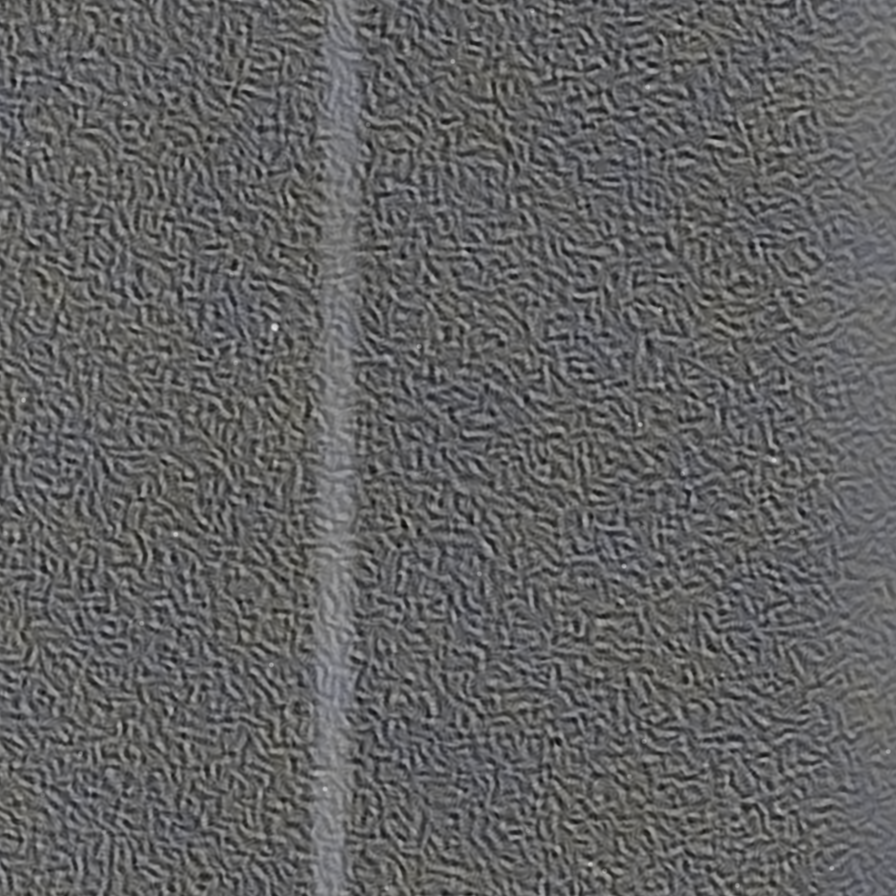
Reproduce this texture procedurally as a three.js fragment shader.

```glsl
// Grey pebbled plastic with a soft pale vertical crease and a hazy right edge.
// The wormy grain is a sum of short wave packets scattered over jittered cells;
// layered sines add slow shifts of tone and tint.

varying vec2 vUv;

const float TAU = 6.2831853;
const float GRAIN_CELLS = 58.0;     // packet cells across the canvas
const float GRAIN_WAVES = 1.3;      // waves per cell
const float GRAIN_CONTRAST = 0.145;
const float FINE_CONTRAST = 0.035;
const float BASE_GREY = 0.376;
const float CREASE_HALF_WIDTH = 0.021;
const float CREASE_LIFT = 0.115;
const float HAZE_LIFT = 0.055;
const float SPECK_CELLS = 48.0;
const vec2 BRIGHT_SPECK = vec2(0.307, 0.635);
const vec3 WARM_TINT = vec3(0.010, 0.006, -0.016);

vec4 hash4(vec2 p) {
  vec4 q = fract(p.xyxy * vec4(0.1031, 0.1030, 0.0973, 0.1099));
  q += dot(q, q.wzxy + 33.33);
  return fract((q.xxyz + q.yzzw) * q.zywx);
}

// Slow, smooth variation, roughly -1 to 1
float layeredSines(vec2 p) {
  float sum = 0.0;
  float weight = 0.5;
  for (int i = 0; i < 4; i++) {
    sum += weight * sin(p.x + 1.7 * sin(p.y * 0.8)) * cos(p.y - 1.3 * sin(p.x * 0.7));
    p = mat2(1.2, 1.4, -1.4, 1.2) * p + 2.3;
    weight *= 0.7;
  }
  return sum;
}

// Two oriented wave packets per cell, summed over the neighbouring cells
float wormGrain(vec2 p, float angle, float spread) {
  vec2 cell = floor(p);
  float sum = 0.0;
  for (int j = -1; j <= 1; j++) {
    for (int i = -1; i <= 1; i++) {
      for (int k = 0; k < 2; k++) {
        vec2 id = cell + vec2(float(i), float(j));
        vec4 h = hash4(id + 71.0 * float(k) + 13.0);
        vec2 d = p - id - h.xy;
        float window = max(1.0 - dot(d, d), 0.0);
        float turn = angle + spread * (2.0 * h.z - 1.0);
        float waves = GRAIN_WAVES * mix(0.82, 1.2, fract(h.w * 7.0 + h.x));
        float phase = TAU * (waves * dot(d, vec2(cos(turn), sin(turn))) + h.w);
        sum += window * window * window * cos(phase);
      }
    }
  }
  return sum;
}

// Sparse round glints
float specks(vec2 uv) {
  vec2 p = uv * SPECK_CELLS;
  vec4 h = hash4(floor(p) + 211.0);
  float d = length(fract(p) - mix(vec2(0.25), vec2(0.75), h.xy));
  return step(0.965, h.z) * (1.0 - smoothstep(0.05, 0.19, d)) * h.w;
}

void main() {
  vec2 uv = vUv;
  float haze = smoothstep(0.86, 1.0, uv.x);

  // Crease, leaning slightly and ragged along its sides
  float center = 0.367 + 0.021 * uv.y - 0.006 * uv.y * uv.y;
  float ragged = 0.0025 * layeredSines(uv * vec2(30.0, 55.0));
  float offset = uv.x - center + ragged;
  float crease = 1.0 - smoothstep(0.45, 1.35, abs(offset) / CREASE_HALF_WIDTH);
  float creaseGlow = mix(1.1, 0.82, smoothstep(0.3, 0.7, uv.y));
  float creaseShade = exp(-pow((offset - 0.036) / 0.014, 2.0));

  // Grain, turning flatter towards the right
  vec2 warp = 0.0025 * vec2(layeredSines(uv * 41.0), layeredSines(uv.yx * 37.0 + 5.0));
  float angle = mix(0.65, 1.05, smoothstep(0.2, 0.9, uv.x)) + 0.35 * haze;
  float worms = wormGrain((uv + warp) * GRAIN_CELLS, angle, 1.0);
  worms *= 1.12 * inversesqrt(1.0 + 0.2 * worms * worms);
  float fine = wormGrain(uv * GRAIN_CELLS * 1.9 + 37.0, angle, 1.5);
  float relief = GRAIN_CONTRAST * worms + FINE_CONTRAST * fine;
  relief *= (1.0 - 0.42 * crease) * (1.0 - 0.55 * haze);

  // Tone
  float grey = BASE_GREY + relief;
  grey += 0.012 * layeredSines(uv * 9.0 + 1.0);
  grey += 0.012 * (1.0 - smoothstep(0.0, 0.3, uv.x));
  grey += CREASE_LIFT * crease * creaseGlow - 0.018 * creaseShade;
  grey += HAZE_LIFT * haze * mix(0.7, 1.1, uv.y);
  grey += 0.28 * specks(uv);
  grey += 0.4 * (1.0 - smoothstep(0.002, 0.006, length(uv - BRIGHT_SPECK)));

  // Faint warm and cool blotches, cooler on the crease and at the right
  float warmth = layeredSines(uv * 17.0 + 4.0) - 0.5 * crease - 0.5 * haze;
  vec3 color = vec3(grey) + WARM_TINT * warmth;
  gl_FragColor = vec4(clamp(color, 0.0, 1.0), 1.0);
}
```
